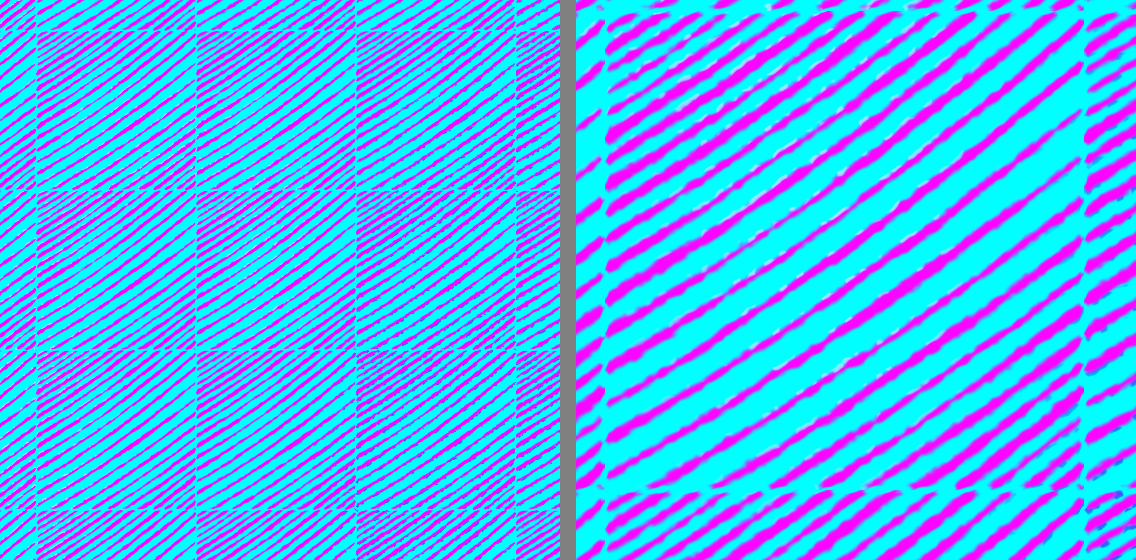
Left, the full canvas; right, a detail of the centre.
This pattern is drawn by a Shadertoy shader. Its source:

```glsl
// Square tiles of rough, tapering magenta diagonal streaks on cyan with drifting edge tints

float hash(vec2 p) {
    p = fract(p * vec2(0.1031, 0.1137));
    p += dot(p, p.yx + 33.33);
    return fract((p.x + p.y) * p.x * 7.31 + p.y * 13.7);
}

float noise(vec2 p) {
    vec2 cell = floor(p), f = fract(p);
    f = f * f * (3.0 - 2.0 * f);
    return mix(mix(hash(cell), hash(cell + vec2(1, 0)), f.x),
               mix(hash(cell + vec2(0, 1)), hash(cell + vec2(1, 1)), f.x), f.y);
}

// x: signed distance to the nearest streak in tile units, y: side (-1 below, 1 above)
vec2 streaks(vec2 uv, vec2 canvas) {
    // Gently curved diagonals, wobbling along their length
    float across = uv.y - 0.57 * uv.x - 0.12 * uv.x * uv.x;
    across += 0.014 * (noise(vec2(across * 6.0 + 20.0, uv.x * 3.0 + 7.0)) - 0.5);
    across += 0.006 * (noise(vec2(across * 18.0 + 50.0, uv.x * 14.0 + 3.0)) - 0.5);

    // Spacing is tight in the upper left and lower right, fanning open at middle right
    float offset = across - 0.08;
    float spread = tanh(4.0 * offset);
    float density = 13.2 + 16.5 * offset * offset - 3.2 * uv.x * (1.0 - spread * spread);
    float phase = 13.2 * across + 5.5 * offset * offset * offset - 0.8 * uv.x * spread + 0.2;
    float q = fract(phase) - 0.5;

    // Long swells and tapers, then a ragged edge
    float halfWidth = 0.0096 + 0.010 * (noise(vec2(floor(phase) * 3.7 + 90.0, uv.x * 3.0 + 11.0)) - 0.5);
    halfWidth += 0.006 * (noise(uv * vec2(32.0, 44.0) + 60.0) - 0.5);
    halfWidth += 0.005 * (noise(canvas * 260.0 + 15.0) - 0.5);

    // Rounded streak ends at the tile seams
    vec2 seam = min(uv, 1.0 - uv);
    halfWidth -= 0.010 * (1.0 - smoothstep(0.0, 0.011, min(seam.x, seam.y)));
    return vec2(abs(q) * 0.85 / density - halfWidth, sign(q));
}

void mainImage(out vec4 fragColor, in vec2 fragCoord) {
    vec2 canvas = fragCoord / iResolution.y;
    float tileSize = 0.2852;
    vec2 uv = fract((canvas - vec2(0.0651, 0.0898)) / tileSize);

    vec2 streak = streaks(uv, canvas);
    float dist = streak.x * tileSize;
    float soft = max(0.7 / iResolution.y, 0.0016);

    vec3 cyan = vec3(0.0, 1.0, 1.0);
    vec3 magenta = vec3(0.98, 0.02, 1.0);
    vec3 color = mix(cyan, magenta, 1.0 - smoothstep(-soft, soft, dist));

    // Speckled fringe: pale toward the left, deep blue toward the right
    float drift = canvas.x + 0.9 * (noise(canvas * 4.0 + 30.0) - 0.5);
    float speckle = smoothstep(0.50, 0.75, noise(canvas * 210.0 + 70.0));
    float rim = 1.0 - smoothstep(0.0006, 0.0016, abs(dist - 0.0007));
    float below = step(streak.y, 0.0);
    float blue = smoothstep(0.35, 0.95, drift) * below;
    float pale = (1.0 - smoothstep(0.1, 0.5, drift)) * (1.0 - below);
    color = mix(color, vec3(0.16, 0.12, 1.0), 0.6 * rim * speckle * blue);
    color = mix(color, vec3(0.9, 0.93, 1.0), 0.6 * rim * speckle * pale);

    fragColor = vec4(color, 1.0);
}
```
